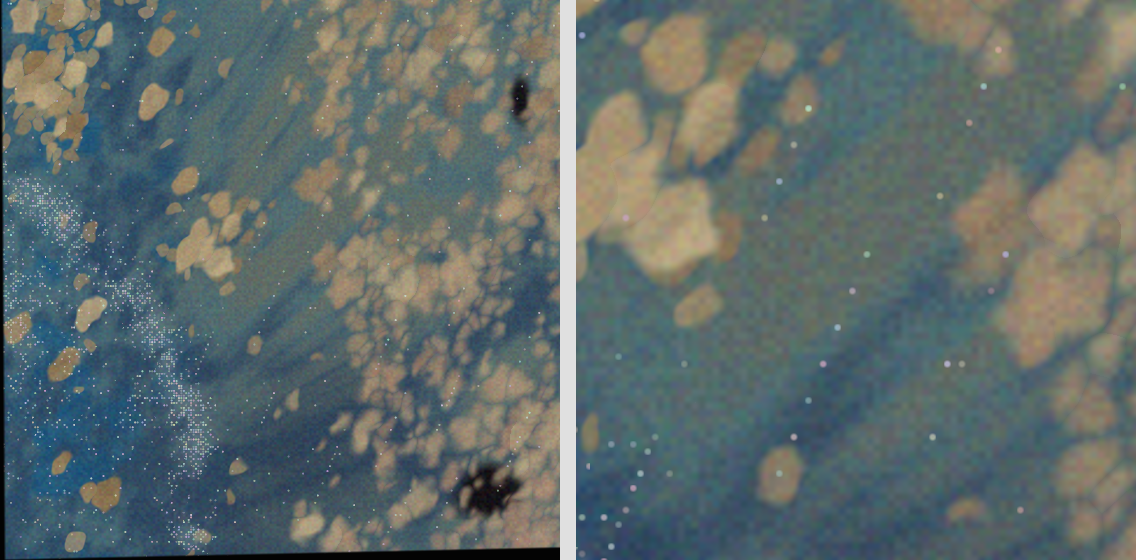
Left, the full canvas; right, a detail of the centre.
Write a three.js fragment shader that draws this texture.

```glsl
// Weathered blue-green surface flaked with ochre grains and a glittering arc.
// Layered value noise tints the ground; jittered cells place the grains, guided
// by a density field, and focus softens from left to right.
varying vec2 vUv;

#define COARSE_GRAINS 27.0
#define FINE_GRAINS 52.0
#define GRAIN_WARP 0.016
#define SHARP_EDGE 0.09
#define SOFT_EDGE 0.34
#define SPARKLE_CELLS 230.0
#define ARC_WIDTH 0.032
#define FILM_NOISE 0.085

const vec3 SLATE = vec3(0.20, 0.285, 0.37);
const vec3 TEAL = vec3(0.32, 0.43, 0.45);
const vec3 OLIVE = vec3(0.41, 0.42, 0.37);
const vec3 COBALT = vec3(0.09, 0.34, 0.50);
const vec3 OCHRE = vec3(0.57, 0.46, 0.31);
const vec3 CREAM = vec3(0.72, 0.65, 0.51);
const vec3 ROSE = vec3(0.62, 0.50, 0.43);
const vec3 SHADOW = vec3(0.08, 0.07, 0.09);

float hash(vec2 p) {
  return fract(sin(dot(p, vec2(127.1, 311.7))) * 43758.5453);
}

float noise(vec2 p) {
  vec2 i = floor(p), f = fract(p);
  f = f * f * (3.0 - 2.0 * f);
  return mix(mix(hash(i), hash(i + vec2(1.0, 0.0)), f.x),
             mix(hash(i + vec2(0.0, 1.0)), hash(i + 1.0), f.x), f.y);
}

float fbm(vec2 p) {
  float sum = 0.0, amp = 0.53;
  for (int i = 0; i < 4; i++) {
    sum += amp * noise(p);
    p = mat2(1.6, 1.2, -1.2, 1.6) * p + 7.3;
    amp *= 0.5;
  }
  return sum;
}

// Soft elliptical patch
float clump(vec2 p, float x, float y, float w, float h) {
  vec2 d = (p - vec2(x, y)) / vec2(w, h);
  return exp(-dot(d, d));
}

// Likelihood of ochre grains across the canvas
float grainDensity(vec2 p) {
  float d = 0.025 + 0.13 * smoothstep(0.5, 0.85, p.x);
  d += 1.2 * clump(p, 0.11, 0.91, 0.05, 0.09) + clump(p, 0.12, 1.01, 0.15, 0.035);
  d += clump(p, 0.05, 0.83, 0.05, 0.05) + clump(p, 0.10, 0.75, 0.035, 0.03);
  d += 0.9 * clump(p, 0.39, 0.58, 0.06, 0.06) + clump(p, 0.56, 0.66, 0.025, 0.025);
  d += 0.7 * clump(p, 0.61, 0.89, 0.06, 0.13) + 0.65 * clump(p, 0.80, 0.91, 0.08, 0.10);
  d += 0.9 * clump(p, 0.68, 0.52, 0.07, 0.09) + 0.8 * clump(p, 0.83, 0.49, 0.07, 0.08);
  d += 1.3 * clump(p, 1.01, 0.88, 0.06, 0.14) + 0.7 * clump(p, 0.96, 0.65, 0.06, 0.08);
  d += clump(p, 0.96, 0.22, 0.08, 0.10) + clump(p, 0.94, 0.05, 0.08, 0.04);
  return d + 0.5 * clump(p, 0.68, 0.24, 0.07, 0.12) + 0.7 * clump(p, 0.62, 0.03, 0.03, 0.04);
}

// Leaning, irregular grains: x is coverage, y is the tone of the top grain
vec2 grains(vec2 p, float cells, float edge, float seed) {
  vec2 q = vec2(p.x - 0.3 * p.y, 0.78 * p.y) * cells;
  vec2 result = vec2(0.0, 0.5);
  for (int j = -1; j <= 1; j++) {
    for (int i = -1; i <= 1; i++) {
      vec2 id = floor(q) + vec2(float(i), float(j));
      vec2 c = id + 0.2 + 0.6 * vec2(hash(id + seed), hash(id + seed + 19.7));
      vec2 home = vec2(c.x + 0.3 * c.y / 0.78, c.y / 0.78) / cells;
      float present = step(hash(id + seed + 41.3), grainDensity(home));
      float radius = mix(0.28, 0.68, hash(id + seed + 63.1));
      float cover = present * (1.0 - smoothstep(radius - edge, radius + edge, length(q - c)));
      if (cover > result.x) result = vec2(cover, hash(id + seed + 87.9));
    }
  }
  return result;
}

// Tiny round glints, one per cell
float sparkle(vec2 p, float chance) {
  vec2 q = p * SPARKLE_CELLS, id = floor(q);
  float dotMask = 1.0 - smoothstep(0.2, 0.65, length(fract(q) - 0.5));
  return dotMask * step(hash(id + 5.1), chance) * (0.4 + 0.6 * hash(id + 9.4));
}

void main() {
  vec2 p = vUv;
  float blur = smoothstep(0.25, 0.75, p.x);
  float broad = fbm(p * 4.5 + 3.0);
  float mottled = fbm(vec2(p.x - 0.3 * p.y, p.y * 0.8) * mix(32.0, 18.0, blur));

  // Blue-green ground
  float light = broad * 0.9 + mottled * 0.9 - 0.35 + 0.22 * (p.y - 0.5);
  vec3 color = mix(SLATE, TEAL, smoothstep(0.18, 0.72, light));
  float green = clump(p, 0.5, 0.65, 0.25, 0.35) + 0.6 * blur;
  color = mix(color, OLIVE, 0.6 * min(green, 1.0) * smoothstep(0.38, 0.68, mottled));
  float blueSpots = smoothstep(0.52, 0.74, fbm(p * 13.0 + 31.0));
  color = mix(color, COBALT, (0.2 + 0.6 * blueSpots) * (1.0 - smoothstep(0.1, 0.5, p.x)));
  color = mix(color, SLATE * 0.88, 0.55 * clump(p, 0.55, 0.15, 0.25, 0.17));

  // Dark hollows
  float hollow = clump(p, 0.87, 0.12, 0.075, 0.055) + 0.8 * clump(p, 0.93, 0.82, 0.025, 0.06);
  color = mix(color, SHADOW, smoothstep(0.25, 0.8, hollow * (0.55 + 0.9 * mottled)));

  // Ochre grains with ragged outlines
  vec2 warp = vec2(noise(p * 48.0), noise(p * 48.0 + 17.0)) - 0.5;
  vec2 ragged = p + GRAIN_WARP * warp;
  float edge = mix(SHARP_EDGE, SOFT_EDGE, blur);
  vec2 coarse = grains(ragged, COARSE_GRAINS, edge, 2.0);
  vec2 fine = grains(ragged, FINE_GRAINS, edge * 1.2, 11.0);
  vec3 warm = mix(OCHRE, ROSE, blur * (1.0 - 0.6 * p.y));
  vec3 fineColor = mix(warm, CREAM, 0.7 * fine.y);
  vec3 coarseColor = mix(warm, CREAM, coarse.y) * (0.82 + 0.34 * mottled);
  color = mix(color, fineColor, 0.72 * fine.x);
  color = mix(color, coarseColor, mix(0.94, 0.84, blur) * coarse.x);

  // Glittering arc and the dusty area to its left
  float rise = p.y - 0.15;
  float offset = (p.x - 0.35 + 1.14 * rise * rise) / sqrt(1.0 + 5.2 * rise * rise);
  float arc = exp(-pow(offset / ARC_WIDTH, 2.0)) * (1.0 - smoothstep(0.62, 0.75, p.y));
  float dust = clump(p, 0.0, 0.48, 0.10, 0.16) + 0.35 * clump(p, 0.15, 0.25, 0.18, 0.18);
  float glitter = (arc + 0.6 * dust) * smoothstep(0.25, 0.65, mottled);
  color = mix(color, vec3(0.45, 0.53, 0.57), 0.4 * min(glitter, 1.0));
  vec2 cell = floor(p * SPARKLE_CELLS);
  vec3 glint = 0.66 + 0.3 * vec3(hash(cell), hash(cell + 3.0), hash(cell + 6.0));
  color = mix(color, glint, 0.8 * sparkle(p, 0.5 * glitter + 0.004 * (1.0 - blur)));

  // Fine colour noise and the dark border
  vec3 film = vec3(noise(p * 240.0), noise(p * 240.0 + 50.0), noise(p * 240.0 + 90.0));
  color += FILM_NOISE * (film - 0.5);
  float inside = smoothstep(0.003, 0.009, p.x - 0.006 * (1.0 - p.y) + 0.003);
  inside *= smoothstep(-0.002, 0.003, p.y - 0.022 * p.x);
  gl_FragColor = vec4(mix(vec3(0.01), color, inside), 1.0);
}
```
